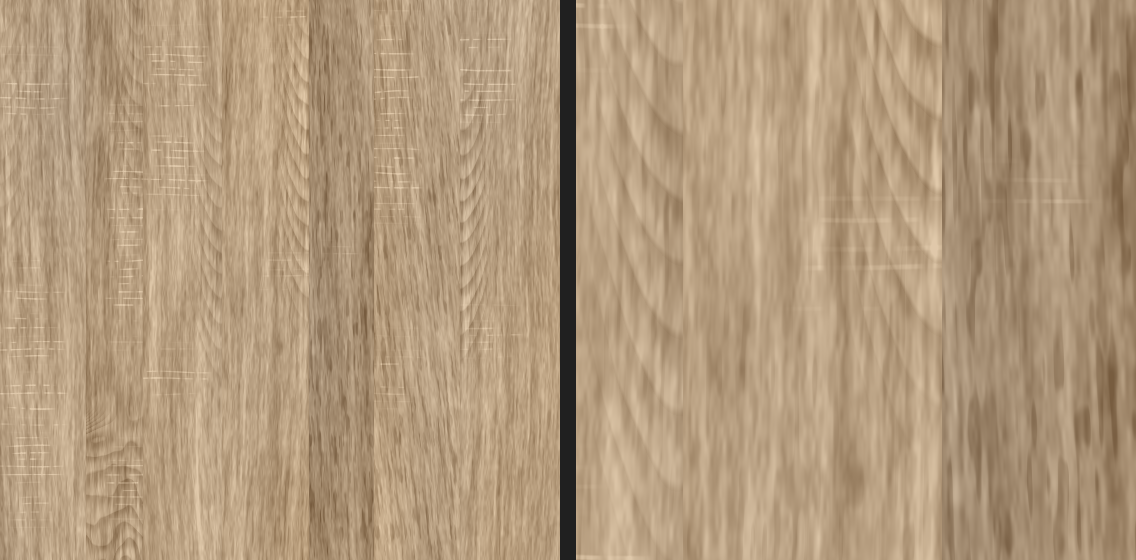
Left, the full canvas; right, a detail of the centre.
Give the GLSL for this texture, as a three.js fragment shader.

```glsl
// Rough-sawn oak: seven upright staves of pale brown wood, each with its own tone,
// slant and figure. Stretched value noise makes fibres and pores, contour lines
// make veins and growth rings, and broken horizontal rows make pale saw scratches.
#define DARK_WOOD vec3(0.605, 0.503, 0.385)
#define LIGHT_WOOD vec3(0.798, 0.705, 0.587)
#define BASE_TONE 0.60
#define FIBRE 0.55
#define STREAK 0.42
#define VEIN 0.26
#define RING_CONTRAST 0.60
#define RING_COUNT 23.0
#define RING_BEND 42.0
#define PORE_DEPTH 0.45
#define SAW_ROWS 76.0
#define SAW_LIGHT 0.60

varying vec2 vUv;

float hash(vec2 p) {
  vec3 h = fract(vec3(p.xyx) * 0.1031);
  h += dot(h, h.yzx + 33.33);
  return fract((h.x + h.y) * h.z);
}

float noise(vec2 p) {
  vec2 cell = floor(p);
  vec2 f = fract(p);
  f = f * f * (3.0 - 2.0 * f);
  float low = mix(hash(cell), hash(cell + vec2(1.0, 0.0)), f.x);
  float high = mix(hash(cell + vec2(0.0, 1.0)), hash(cell + 1.0), f.x);
  return mix(low, high, f.y);
}

// Noise centred on zero
float wave(vec2 p) { return noise(p) - 0.5; }

// One when x is well below the limit, fading to zero over the given softness
float below(float x, float limit, float soft) {
  return 1.0 - smoothstep(limit - soft, limit + soft, x);
}

// Value belonging to one of the seven staves
float pick(float id, vec4 first, vec3 last) {
  return dot(first, vec4(equal(vec4(id), vec4(0.0, 1.0, 2.0, 3.0))))
       + dot(last, vec3(equal(vec3(id), vec3(4.0, 5.0, 6.0))));
}

// One growth ring: a crisp dark edge that fades in slowly, centred near zero
float ringProfile(float phase) {
  return smoothstep(0.0, 0.15, phase) * (1.0 - 0.9 * smoothstep(0.35, 1.0, phase)) - 0.6;
}

// Growth rings: contours that bend into one side of the stave
float rings(vec2 p, float id, float fromSide) {
  float bend = p.y - RING_BEND * fromSide * fromSide;
  bend += 0.07 * wave(p * vec2(12.0, 3.0) + id * 9.3) + 0.008 * wave(p * vec2(70.0, 16.0));
  // Wild, folded figure at the foot of the second stave
  float wild = pick(id, vec4(0.0, 1.0, 0.0, 0.0), vec3(0.0)) * below(p.y, 0.25, 0.04);
  float folds = p.y + 0.12 * wave(p * vec2(22.0, 8.0)) + 0.03 * wave(p * vec2(60.0, 30.0));
  float center = pick(id, vec4(0.82, 0.82, 0.58, 0.70), vec3(0.5, 0.15, 0.62));
  float strength = pick(id, vec4(0.4, 0.6, 0.7, 1.0), vec3(0.0, 0.2, 1.0));
  float reach = below(abs(p.y - center), 0.25, 0.10) * below(fromSide, 0.046, 0.024);
  return ringProfile(fract(mix(bend, folds, wild) * RING_COUNT)) * max(strength * reach, 0.85 * wild);
}

// Pale scratches across the grain, gathered in banks
float sawMarks(vec2 p, float id, float across) {
  float center = pick(id, vec4(0.30, 0.60, 0.79, 0.98), vec3(2.0, 0.80, 0.87));
  float height = pick(id, vec4(0.22, 0.20, 0.14, 0.04), vec3(0.01, 0.18, 0.10));
  float second = abs(p.y - fract(center + 0.54)) + 0.75 * height;
  float bank = below(min(abs(p.y - center), second), height, 0.05);
  float rowPos = p.y * SAW_ROWS + 0.4 * wave(vec2(p.x * 14.0, p.y * 30.0));
  float row = floor(rowPos);
  float chance = hash(vec2(row, id + 3.0));
  float line = 1.0 - smoothstep(0.04, 0.16, abs(fract(rowPos) - 0.3 - 0.4 * chance));
  float middle = pick(id, vec4(0.35, 0.75, 0.40, 0.8), vec3(0.5, 0.18, 0.20));
  float halfWidth = mix(0.10, 0.42, hash(vec2(row, id + 11.0)));
  float broken = smoothstep(0.15, 0.6, noise(vec2(p.x * 120.0, row * 3.7)));
  return line * bank * below(abs(across - middle), halfWidth, 0.08) * broken * smoothstep(0.1, 0.6, chance);
}

void main() {
  vec2 p = vUv;
  // Stave index and bounds
  vec3 edgesA = vec3(0.153, 0.256, 0.397), edgesB = vec3(0.551, 0.667, 0.822);
  vec3 passedA = step(edgesA, vec3(p.x)), passedB = step(edgesB, vec3(p.x));
  float id = dot(passedA + passedB, vec3(1.0));
  vec3 lows = max(edgesA * passedA, edgesB * passedB);
  vec3 highs = min(mix(edgesA, vec3(1.0), passedA), mix(edgesB, vec3(1.0), passedB));
  float left = max(lows.x, max(lows.y, lows.z));
  float right = min(highs.x, min(highs.y, highs.z));

  // Grain coordinates: slanted and gently wavy
  float slant = pick(id, vec4(0.02, -0.01, 0.015, -0.02), vec3(0.03, 0.09, -0.015));
  vec2 grain = p + vec2(slant * p.y + 0.014 * wave(p * vec2(7.0, 2.5) + id * 5.7), 0.0);
  grain += vec2(id * 3.17 + 0.0016 * wave(p * vec2(45.0, 26.0)), id * 1.73);

  // Broad shading, long streaks and continuous veins
  float tone = BASE_TONE + 0.30 * wave(grain * vec2(11.0, 1.1));
  tone += pick(id, vec4(0.02, -0.06, 0.08, 0.04), vec3(-0.19, -0.04, 0.10));
  tone += STREAK * (wave(grain * vec2(50.0, 1.5)) + wave(grain * vec2(150.0, 4.0) + 31.0));
  float veined = pick(id, vec4(0.7, 1.0, 0.9, 0.6), vec3(0.2, 0.3, 0.6));
  tone += VEIN * veined * ringProfile(fract(noise(grain * vec2(15.0, 0.9) + 7.0) * 6.0));

  // Fibres from long to short, then dark pores, densest in the coarse staves
  tone += FIBRE * (wave(grain * vec2(290.0, 17.0) + 57.0) + 0.7 * wave(grain * vec2(360.0, 58.0)));
  tone += 0.6 * FIBRE * wave(grain * vec2(540.0, 110.0) + 11.0);
  float coarse = pick(id, vec4(0.5, 0.5, 0.4, 0.5), vec3(1.0, 0.9, 0.45));
  tone -= PORE_DEPTH * coarse * smoothstep(0.62, 0.82, noise(grain * vec2(290.0, 30.0) + 83.0));

  // Figure, scratches and seams
  float leftSided = pick(id, vec4(1.0, 0.0, 0.0, 0.0), vec3(0.0, 0.0, 1.0));
  tone += RING_CONTRAST * rings(p, id, mix(right - p.x, p.x - left, leftSided));
  tone += SAW_LIGHT * sawMarks(p, id, (p.x - left) / (right - left));
  float seam = min(p.x - left + step(left, 0.0), right - p.x + step(1.0, right));
  tone -= 0.12 * (1.0 - smoothstep(0.0, 0.003, seam));

  // Wood colour with a slight warm or grey cast
  float warmth = pick(id, vec4(-0.3, 0.0, 0.2, 0.6), vec3(-0.5, 0.3, 0.0));
  warmth += 1.6 * wave(p * vec2(9.0, 2.5) + 19.0);
  vec3 color = mix(DARK_WOOD, LIGHT_WOOD, clamp(tone, -0.7, 1.4));
  gl_FragColor = vec4(color + warmth * vec3(0.010, 0.0, -0.014), 1.0);
}
```
